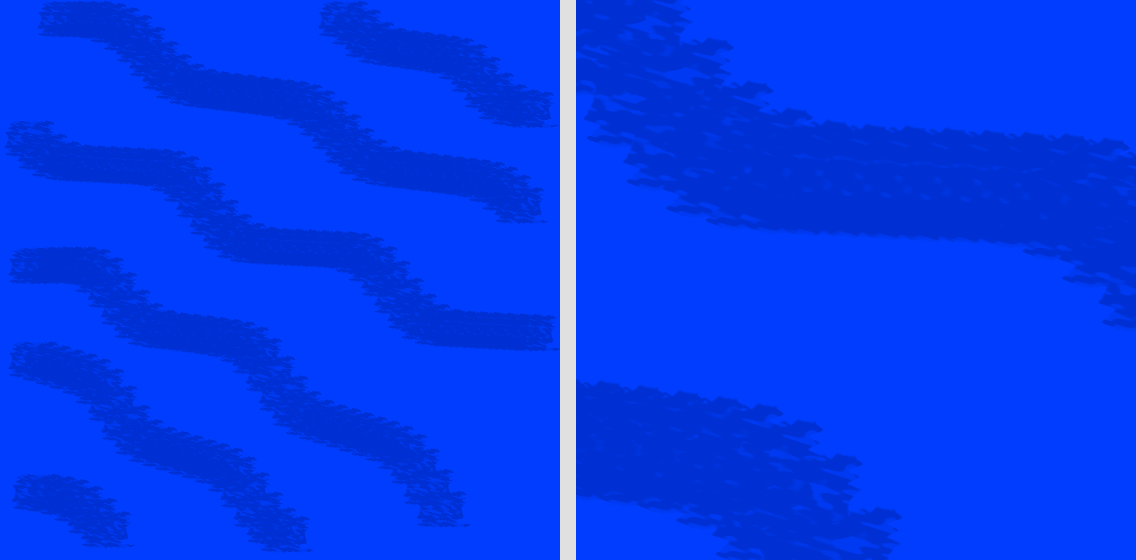
Left: the whole. Right: its middle third, enlarged.
This pattern is drawn by a three.js fragment shader. Its source:

```glsl
// Six wavy dark-blue chalk strokes descending to the right on bright blue.
varying vec2 vUv;

float hash(vec2 p) {
  vec3 h = fract(p.xyx * vec3(0.1031, 0.1030, 0.0973));
  h += dot(h, h.yzx + 33.33);
  return fract((h.x + h.y) * h.z);
}

float noise(vec2 p) {
  vec2 i = floor(p), f = fract(p);
  f = f * f * (3.0 - 2.0 * f);
  return mix(mix(hash(i), hash(i + vec2(1.0, 0.0)), f.x),
             mix(hash(i + vec2(0.0, 1.0)), hash(i + vec2(1.0, 1.0)), f.x), f.y);
}

// One ragged, scribbled brush dab; q.y points down
float dab(vec2 q) {
  const float halfHeight = 0.0335;
  float v = q.y / halfHeight;
  float ragged = (noise(vec2(7.0, q.y * 260.0 + 40.0)) - 0.5) * 0.013;
  float left = -0.042 + 0.013 * v * v - 0.004 * v + ragged;
  float tail = smoothstep(0.76, 0.82, v) * smoothstep(0.98, 0.92, v);
  float right = 0.041 - 0.018 * smoothstep(0.2, 1.0, v) + 0.023 * tail - ragged;
  float rim = halfHeight - 0.004 * noise(vec2(q.x * 230.0 + 60.0, 3.0)) - abs(q.y);
  float inside = min(min(q.x - left, right - q.x), rim);
  float gaps = noise(vec2(q.x * 90.0 + q.y * 60.0, q.y * 330.0 - q.x * 100.0) + 50.0);
  return smoothstep(-0.001, 0.001, inside) * (1.0 - 0.7 * smoothstep(0.52, 0.7, gaps));
}

// Height of a stroke's centre: a bent slope with steep and level stretches
float pathHeight(float x, vec2 pivot, float slope, float bend, float period, float amplitude) {
  float d = x - pivot.x;
  float t = 6.28319 * d / period;
  return pivot.y + slope * d + bend * d * d + amplitude * sin(t + 0.4 * sin(t));
}

// Fraction left bare by a row of overlapping dabs between span.x and span.y
float bare(vec2 p, vec2 span, vec2 pivot, float slope, float bend, float period, float amplitude) {
  float count = floor((span.y - span.x) / 0.0235 + 0.5);
  float spacing = (span.y - span.x) / count;
  float nearest = floor((p.x - span.x) / spacing);
  float remaining = 1.0;
  for (int k = -2; k <= 3; k++) {
    float index = nearest + float(k);
    if (index < 0.0 || index > count) continue;
    float x = span.x + index * spacing;
    // Dabs stay clear of the tile border
    float y = max(0.0345, pathHeight(x, pivot, slope, bend, period, amplitude));
    remaining *= 1.0 - dab(p - vec2(x, y));
  }
  return remaining;
}

void main() {
  vec2 p = vec2(vUv.x, 1.0 - vUv.y);

  // Strokes from the upper right to the lower left
  float ground = bare(p, vec2(0.612, 0.944), vec2(0.859, 0.146), 0.467, 0.0, 0.234, 0.020);
  ground *= bare(p, vec2(0.111, 0.927), vec2(0.267, 0.098), 0.42, 0.0, 0.336, 0.026);
  ground *= bare(p, vec2(0.052, 0.948), vec2(0.703, 0.517), 0.44, 0.0, 0.336, 0.034);
  ground *= bare(p, vec2(0.059, 0.788), vec2(0.488, 0.677), 0.62, 0.33, 0.280, 0.029);
  ground *= bare(p, vec2(0.059, 0.508), vec2(0.208, 0.732), 0.67, 0.0, 0.241, 0.023);
  ground *= bare(p, vec2(0.065, 0.189), vec2(0.169, 0.927), 0.42, 0.0, 0.241, 0.016);

  vec3 chalk = vec3(0.0, 0.19, 0.83);
  vec3 brightBlue = vec3(0.0, 0.24, 1.0);
  gl_FragColor = vec4(mix(chalk, brightBlue, ground), 1.0);
}
```
